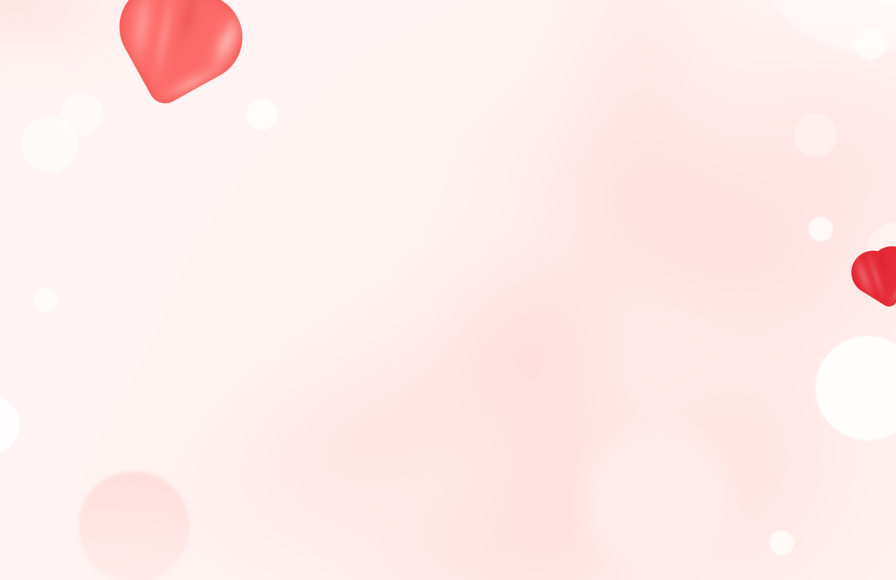
Write a Shadertoy shader that draws this background.

```glsl
// A pale pink backdrop: soft blush glows, translucent bokeh discs and two glossy hearts.
// Glows are tilted Gaussians, discs are smoothed circles, and each heart is a rounded
// distance field with highlights. Units: canvas height = 1, origin at the lower left.

const vec3 PALE = vec3(1.0, 0.956, 0.952);
const vec3 BLUSH = vec3(1.0, 0.81, 0.80);
const vec3 WHITE = vec3(1.0, 0.995, 0.993);
const vec3 CORAL = vec3(0.99, 0.42, 0.41);
const vec3 CRIMSON = vec3(0.90, 0.17, 0.22);
const float HEART_ROUNDING = 0.215;

// Glows: centre and radii, then tilt and strength
const int GLOW_COUNT = 10;
const vec4 GLOW_SHAPE[GLOW_COUNT] = vec4[](
    vec4(1.21, 0.60, 0.27, 0.14), vec4(1.10, 0.86, 0.12, 0.22),
    vec4(0.91, 0.43, 0.15, 0.12), vec4(0.64, 0.25, 0.26, 0.13),
    vec4(0.96, 0.20, 0.13, 0.20), vec4(0.82, 0.05, 0.24, 0.12),
    vec4(1.27, 0.20, 0.17, 0.19), vec4(0.03, 0.99, 0.15, 0.07),
    vec4(1.45, 0.73, 0.26, 0.17), vec4(1.14, 0.26, 0.50, 0.42));
const vec2 GLOW_STYLE[GLOW_COUNT] = vec2[](
    vec2(-0.40, 0.48), vec2(0.0, 0.25), vec2(0.6, 0.36), vec2(0.4, 0.34),
    vec2(0.0, 0.40), vec2(0.0, 0.30), vec2(0.0, 0.30), vec2(-0.1, 0.38),
    vec2(-0.2, 0.32), vec2(0.0, 0.16));

// White discs: centre, radius, opacity
const int DISC_COUNT = 12;
const vec4 DISCS[DISC_COUNT] = vec4[](
    vec4(0.086, 0.751, 0.048, 0.65), vec4(0.141, 0.803, 0.037, 0.55),
    vec4(0.452, 0.803, 0.027, 0.80), vec4(0.078, 0.482, 0.021, 0.70),
    vec4(-0.016, 0.267, 0.050, 0.95), vec4(1.496, 0.331, 0.090, 0.95),
    vec4(1.415, 0.605, 0.021, 0.75), vec4(1.500, 0.924, 0.027, 0.70),
    vec4(1.406, 0.767, 0.037, 0.35), vec4(1.348, 0.064, 0.021, 0.75),
    vec4(1.546, 0.564, 0.053, 0.40), vec4(1.536, 1.025, 0.038, 0.75));

// Coordinates along axes turned counterclockwise by the angle
vec2 turn(vec2 p, float angle) {
    float c = cos(angle), s = sin(angle);
    return vec2(c * p.x + s * p.y, c * p.y - s * p.x);
}

float gaussian(vec2 p, vec2 centre, vec2 radii, float angle) {
    vec2 q = turn(p - centre, angle) / radii;
    return exp(-dot(q, q));
}

float disc(vec2 p, vec2 centre, float radius, float blur) {
    return 1.0 - smoothstep(-blur, blur, length(p - centre) - radius);
}

// Signed distance to a heart whose rounded tip rests on the origin
float heartDistance(vec2 p) {
    p = vec2(abs(p.x), p.y - HEART_ROUNDING);
    if (p.x + p.y > 1.0)
        return length(p - vec2(0.25, 0.75)) - sqrt(2.0) * 0.25 - HEART_ROUNDING;
    vec2 notch = p - vec2(0.0, 1.0);
    vec2 side = p - 0.5 * max(p.x + p.y, 0.0);
    return sqrt(min(dot(notch, notch), dot(side, side))) * sign(p.x - p.y) - HEART_ROUNDING;
}

void paintHeart(inout vec3 color, vec2 p, vec2 tip, float size, float tilt,
                vec3 tint, float gloss, float pixel) {
    vec2 q = turn(p - tip, tilt) / size;
    float d = heartDistance(q);
    float shine = 0.55 * gaussian(q, vec2(0.62, 1.02), vec2(0.12, 0.30), -0.15)
                + 0.32 * gaussian(q, vec2(-0.52, 0.92), vec2(0.12, 0.42), 0.15)
                + 0.24 * gaussian(q, vec2(-0.20, 0.85), vec2(0.08, 0.45), 0.10)
                + 0.38 * gaussian(q, vec2(0.33, 0.36), vec2(0.32, 0.10), 0.75);
    float crease = gaussian(q, vec2(0.04, 1.18), vec2(0.10, 0.28), 0.0);
    float rim = exp(min(d, 0.0) * 18.0);
    vec3 body = mix(tint, vec3(1.0, 0.86, 0.84), shine * gloss);
    body *= 1.0 - vec3(0.06, 0.22, 0.20) * (0.6 * crease + 0.7 * rim);
    color = mix(color, body, 1.0 - smoothstep(-pixel, pixel, d * size));
}

void mainImage(out vec4 fragColor, in vec2 fragCoord) {
    vec2 p = fragCoord / iResolution.y;
    float pixel = 0.8 / iResolution.y;

    // Blush glows accumulate softly
    float blush = 0.0;
    for (int i = 0; i < GLOW_COUNT; i++) {
        vec4 shape = GLOW_SHAPE[i];
        blush += GLOW_STYLE[i].y * gaussian(p, shape.xy, shape.zw, GLOW_STYLE[i].x);
    }
    vec3 color = mix(PALE, BLUSH, 1.0 - exp(-1.1 * blush));

    // Large out-of-focus discs
    color = mix(color, vec3(1.0, 0.925, 0.918), 0.95 * disc(p, vec2(1.135, 0.137), 0.128, 0.035));
    color = mix(color, WHITE, 0.50 * disc(p, vec2(1.496, 1.11), 0.20, 0.012));
    float rosyFade = mix(0.35, 0.75, smoothstep(0.0, 0.18, p.y));
    color = mix(color, vec3(1.0, 0.855, 0.845), rosyFade * disc(p, vec2(0.231, 0.092), 0.096, 0.007));

    // Small white bokeh
    for (int i = 0; i < DISC_COUNT; i++) {
        vec4 spot = DISCS[i];
        color = mix(color, WHITE, spot.w * disc(p, spot.xy, spot.z, 0.0015 + pixel));
    }

    // Glossy hearts
    paintHeart(color, p, vec2(0.277, 0.823), 0.131, -0.28, CORAL, 1.0, pixel);
    paintHeart(color, p, vec2(1.536, 0.472), 0.066, 0.23, CRIMSON, 0.8, pixel);

    fragColor = vec4(color, 1.0);
}
```
